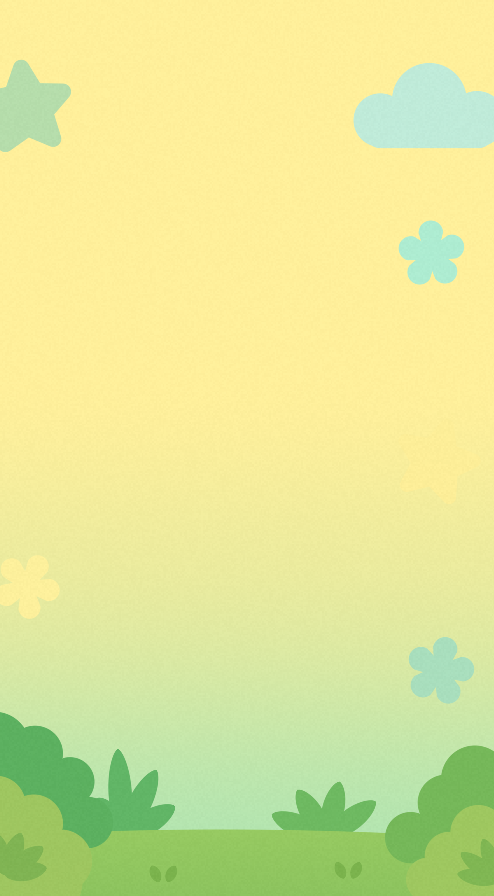
Give the GLSL for this background, as a Shadertoy shader.

```glsl
// Pastel meadow: yellow-to-green sky with a cloud, stars, flowers and leafy bushes.

const float CANVAS_HEIGHT = 7.68;
const float FIFTH = 1.2566371;

// Sine-free hash for the paper grain
float hash(vec2 p) {
    vec3 q = fract(p.xyx * 0.1031);
    q += dot(q, q.yzx + 33.33);
    return fract((q.x + q.y) * q.z);
}

// Blends a shape over the colour; edge is the width of one pixel
void paint(inout vec3 col, vec3 tint, float d, float edge) {
    col = mix(col, tint, 1.0 - smoothstep(-0.5 * edge, 0.5 * edge, d));
}

float circle(vec2 p, vec2 center, float radius) {
    return length(p - center) - radius;
}

// Folds the plane into one half of a five-fold wedge
vec2 foldFive(vec2 p, float turn) {
    float a = mod(atan(p.y, p.x) - turn + 0.5 * FIFTH, FIFTH) - 0.5 * FIFTH;
    return length(p) * vec2(cos(a), abs(sin(a)));
}

float roundedStar(vec2 p, float tip, float notch, float rounding, float turn) {
    vec2 q = foldFive(p, turn) - vec2(tip, 0.0);
    vec2 side = notch * vec2(cos(0.5 * FIFTH), sin(0.5 * FIFTH)) - vec2(tip, 0.0);
    float t = clamp(dot(q, side) / dot(side, side), 0.0, 1.0);
    float d = length(q - side * t);
    return -d * sign(side.x * q.y - side.y * q.x) - rounding;
}

// Five petals that widen away from the middle
float flower(vec2 p, float reach, float petal, float turn) {
    vec2 q = foldFive(p, turn);
    float t = clamp(q.x / reach, 0.0, 1.0);
    return length(q - vec2(reach * t, 0.0)) - mix(0.5 * petal, petal, t);
}

float leaf(vec2 p, vec2 root, vec2 tip, float halfWidth) {
    vec2 axis = tip - root;
    float len = length(axis);
    vec2 dir = axis / len;
    vec2 q = p - root;
    float along = dot(q, dir);
    float across = abs(dir.x * q.y - dir.y * q.x);
    float t = clamp(along / len, 0.0, 1.0);
    float d = across - halfWidth * pow(4.0 * t * (1.0 - t), 0.65);
    return max(d, abs(along - 0.5 * len) - 0.5 * len);
}

float tuft(vec2 p, vec2 root, vec2 tips[4], float halfWidth) {
    float d = 1e3;
    for (int i = 0; i < 4; i++) d = min(d, leaf(p, root, root + tips[i], halfWidth));
    return d;
}

// Each puff holds its center and radius
float bush(vec2 p, vec3 puffs[4]) {
    float d = 1e3;
    for (int i = 0; i < 4; i++) d = min(d, circle(p, puffs[i].xy, puffs[i].z));
    return d;
}

float cloud(vec2 p) {
    float d = min(circle(p, vec2(0.0, 0.16), 0.32), circle(p, vec2(-0.42, -0.01), 0.23));
    d = min(d, circle(p, vec2(0.41, 0.0), 0.24));
    vec2 box = abs(p - vec2(0.0, -0.1)) - vec2(0.42, 0.02);
    return min(d, length(max(box, 0.0)) - 0.13);
}

vec3 sky(float y) {
    vec3 col = mix(vec3(0.91, 0.918, 0.62), vec3(1.0, 0.938, 0.605), smoothstep(2.3, 4.5, y));
    return mix(vec3(0.70, 0.895, 0.69), col, smoothstep(0.3, 2.9, y));
}

void mainImage(out vec4 fragColor, in vec2 fragCoord) {
    float edge = CANVAS_HEIGHT / iResolution.y;
    vec2 p = fragCoord * edge;
    vec3 col = sky(p.y);

    // Sky ornaments
    paint(col, vec3(0.71, 0.865, 0.67), roundedStar(p - vec2(0.22, 6.75), 0.35, 0.17, 0.07, 1.68), edge);
    paint(col, vec3(0.75, 0.92, 0.85), cloud(p - vec2(3.68, 6.66)), edge);
    paint(col, vec3(0.68, 0.925, 0.82), flower(p - vec2(3.70, 5.50), 0.185, 0.105, 1.61), edge);
    paint(col, vec3(0.99, 0.932, 0.595), roundedStar(p - vec2(3.74, 3.72), 0.32, 0.15, 0.06, 1.29), edge);
    paint(col, vec3(0.99, 0.94, 0.61), flower(p - vec2(0.23, 2.66), 0.19, 0.095, 1.06), edge);
    paint(col, vec3(0.66, 0.87, 0.74), flower(p - vec2(3.77, 1.93), 0.19, 0.105, 1.33), edge);

    // Grass tufts and ground
    vec2 leftTips[4] = vec2[](vec2(-0.04, 0.76), vec2(0.29, 0.58), vec2(0.45, 0.27), vec2(-0.22, 0.34));
    vec2 rightTips[4] = vec2[](vec2(-0.47, 0.20), vec2(-0.25, 0.41), vec2(0.11, 0.48), vec2(0.42, 0.31));
    paint(col, vec3(0.38, 0.71, 0.40), tuft(p, vec2(1.05, 0.50), leftTips, 0.10), edge);
    paint(col, vec3(0.43, 0.725, 0.38), tuft(p, vec2(2.80, 0.50), rightTips, 0.095), edge);
    float groundTop = 0.57 - 0.015 * (p.x - 1.9) * (p.x - 1.9);
    paint(col, mix(vec3(0.55, 0.765, 0.37), vec3(0.59, 0.79, 0.38), p.y / 0.57), p.y - groundTop, edge);

    // Paired sprouts
    for (int i = 0; i < 2; i++) {
        vec2 q = p - mix(vec2(1.40, 0.12), vec2(2.985, 0.15), float(i));
        q.x = abs(q.x);
        paint(col, vec3(0.48, 0.70, 0.30), leaf(q, vec2(0.035, 0.0), vec2(0.10, 0.14), 0.045), edge);
    }

    // Bushes, back to front
    vec3 leftBack[4] = vec3[](vec3(-0.05, 1.27, 0.31), vec3(0.30, 1.22, 0.24), vec3(0.60, 0.98, 0.21), vec3(0.75, 0.63, 0.22));
    vec3 rightBack[4] = vec3[](vec3(4.07, 1.00, 0.29), vec3(3.82, 0.80, 0.24), vec3(3.52, 0.50, 0.22), vec3(4.05, 0.45, 0.42));
    vec3 leftFront[4] = vec3[](vec3(-0.03, 0.78, 0.25), vec3(0.29, 0.62, 0.25), vec3(0.52, 0.30, 0.27), vec3(0.25, 0.15, 0.46));
    vec3 rightFront[4] = vec3[](vec3(4.10, 0.54, 0.24), vec3(3.85, 0.34, 0.21), vec3(3.67, 0.14, 0.19), vec3(4.10, 0.10, 0.40));
    float leftMass = min(bush(p, leftBack), circle(p, vec2(0.25, 0.82), 0.45));
    paint(col, vec3(0.36, 0.69, 0.375), leftMass, edge);
    paint(col, vec3(0.46, 0.72, 0.35), bush(p, rightBack), edge);
    paint(col, vec3(0.62, 0.775, 0.375), bush(p, leftFront), edge);
    paint(col, vec3(0.62, 0.78, 0.375), bush(p, rightFront), edge);

    // Leaf sprays on the front bushes
    vec2 spray[4] = vec2[](vec2(-0.08, 0.36), vec2(0.14, 0.36), vec2(0.33, 0.24), vec2(0.36, 0.06));
    paint(col, vec3(0.50, 0.705, 0.325), tuft(p, vec2(0.04, 0.18), spray, 0.08), edge);
    paint(col, vec3(0.50, 0.715, 0.325), tuft(vec2(4.28 - p.x, p.y), vec2(0.0, 0.13), spray, 0.07), edge);

    // Paper grain
    col += 0.018 * (hash(floor(p * 66.7)) - 0.5);
    fragColor = vec4(col, 1.0);
}
```
